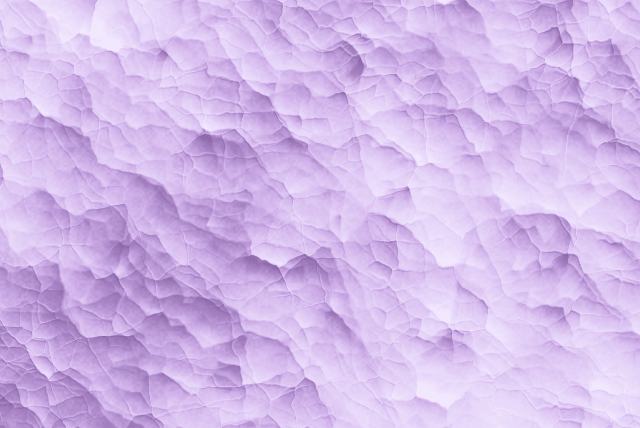
Reproduce this texture procedurally as a Shadertoy shader.

```glsl
// Crumpled lilac paper: angular facets with sharp broken creases under slanted light.

const int TONES = 6;
const vec3 TONE[TONES] = vec3[](
    vec3(0.66, 0.52, 0.77), vec3(0.75, 0.62, 0.86), vec3(0.81, 0.69, 0.91),
    vec3(0.85, 0.75, 0.94), vec3(0.88, 0.80, 0.96), vec3(0.91, 0.85, 0.98));
// Brightness at which each tone is reached, in standard deviations
const float TONE_STOP[TONES] = float[](-2.0, -1.17, -0.57, 0.0, 0.69, 1.55);

const int LAYERS = 4;
const float FOLD_SIZE[LAYERS]   = float[](0.25, 0.135, 0.078, 0.043);
const float FOLD_WEIGHT[LAYERS] = float[](0.30, 0.42, 0.44, 0.32);
const float FOLD_ANGLE[LAYERS]  = float[](-0.75, -0.3, -1.05, 0.1);
const float FOLD_STRETCH = 1.35;
const float FOLD_TILT = 0.8;
const float CREASE_WIDTH = 0.0018;
const float CREASE_GLOW = 1.5;
const float CREASE_SHADOW = 1.1;
const float SHADOW_SHIFT = 0.0045;
const vec2  LIGHT = vec2(-0.5, -0.866);
const float BROAD_SHADE = 0.45;
const float CORNER_SHADE = 0.9;
const float GRAIN = 0.5;

float hash(vec2 p) {
    return fract(sin(dot(p, vec2(127.1, 311.7))) * 43758.5453);
}

vec2 hash2(vec2 p) {
    return vec2(hash(p), hash(p + 57.3));
}

float noise(vec2 p) {
    vec2 i = floor(p), f = fract(p);
    f = f * f * (3.0 - 2.0 * f);
    return mix(mix(hash(i), hash(i + vec2(1, 0)), f.x),
               mix(hash(i + vec2(0, 1)), hash(i + vec2(1, 1)), f.x), f.y);
}

float fbm(vec2 p) {
    float sum = 0.0, amp = 0.5;
    for (int i = 0; i < 4; i++) {
        sum += amp * noise(p);
        p = mat2(1.6, 1.2, -1.2, 1.6) * p + 7.1;
        amp *= 0.5;
    }
    return sum / 0.9375;
}

vec2 noise2(vec2 p) {
    return vec2(noise(p), noise(p + 31.7)) - 0.5;
}

mat2 rotation(float a) {
    return mat2(cos(a), -sin(a), sin(a), cos(a));
}

// Soft Voronoi facets: x = slope towards the light, y = crease strength
vec2 facets(vec2 p, vec2 light, float sharpness) {
    vec2 cell = floor(p);
    float total = 0.0, strongest = 0.0, slope = 0.0;
    for (int y = -1; y <= 1; y++)
    for (int x = -1; x <= 1; x++) {
        vec2 id = cell + vec2(x, y);
        vec2 offset = p - id - hash2(id);
        // The bias keeps the weights inside the float range
        float weight = exp(sharpness * (0.4 - dot(offset, offset)));
        float tilt = FOLD_TILT * (hash(id + 19.9) - 0.5);
        slope += weight * (0.85 * dot(offset, light) + tilt);
        total += weight;
        strongest = max(strongest, weight);
    }
    return vec2(slope / total, 2.0 * (1.0 - strongest / total));
}

vec3 palette(float z) {
    vec3 color = TONE[0];
    for (int i = 1; i < TONES; i++) {
        float t = (z - TONE_STOP[i - 1]) / (TONE_STOP[i] - TONE_STOP[i - 1]);
        color = mix(color, TONE[i], clamp(t, 0.0, 1.0));
    }
    // Deepest shadows and brightest crease edges
    color -= 0.07 * clamp(-2.0 - z, 0.0, 1.5);
    return color + vec3(0.03, 0.05, 0.01) * clamp(z - 1.7, 0.0, 1.2);
}

void mainImage(out vec4 fragColor, in vec2 fragCoord) {
    vec2 uv = fragCoord / iResolution.xy;
    vec2 p = fragCoord / iResolution.y;

    // Broad undulation of the sheet
    vec2 along = rotation(-0.5) * p * vec2(2.6, 4.5);
    float shade = BROAD_SHADE * (fbm(along + 3.7) - 0.5) / 0.115;
    shade -= CORNER_SHADE * 4.0 * (uv.x - 0.5) * (uv.y - 0.5);

    // Bend the fold lines slightly and roughen their edges
    vec2 bent = p + 0.06 * noise2(p * 4.5) + 0.014 * noise2(p * 15.0)
              + 0.009 * noise2(p * 38.0) + 0.004 * noise2(p * 95.0);

    // Facets and creases from large to small
    for (int i = 0; i < LAYERS; i++) {
        float seed = float(i) * 13.7;
        mat2 turn = rotation(FOLD_ANGLE[i]);
        vec2 scale = vec2(1.0 / FOLD_STRETCH, 1.0) / FOLD_SIZE[i];
        vec2 q = turn * bent * scale + seed;
        vec2 shift = turn * LIGHT * SHADOW_SHIFT * scale;
        float sharpness = min(FOLD_SIZE[i] / CREASE_WIDTH, 90.0);
        vec2 fold = facets(q, turn * LIGHT, sharpness);
        float under = facets(q - shift, turn * LIGHT, sharpness).y;

        float presence = noise(p * 0.7 / FOLD_SIZE[i] + seed);
        float slope = fold.x * (0.45 + 1.6 * abs(fold.x)) / 0.43;
        shade += FOLD_WEIGHT[i] * mix(0.3, 1.6, presence) * slope;

        // Each crease is a broken bright ridge with a dark line beneath
        float broken = smoothstep(0.4, 0.8, noise(p * 11.0 + seed + 5.0));
        broken *= mix(0.4, 1.0, presence);
        shade += broken * (CREASE_GLOW * fold.y - CREASE_SHADOW * under);
    }

    // Fine paper tooth
    shade += GRAIN * (noise(p * 170.0) - 0.5);

    fragColor = vec4(clamp(palette(shade), 0.0, 1.0), 1.0);
}
```
